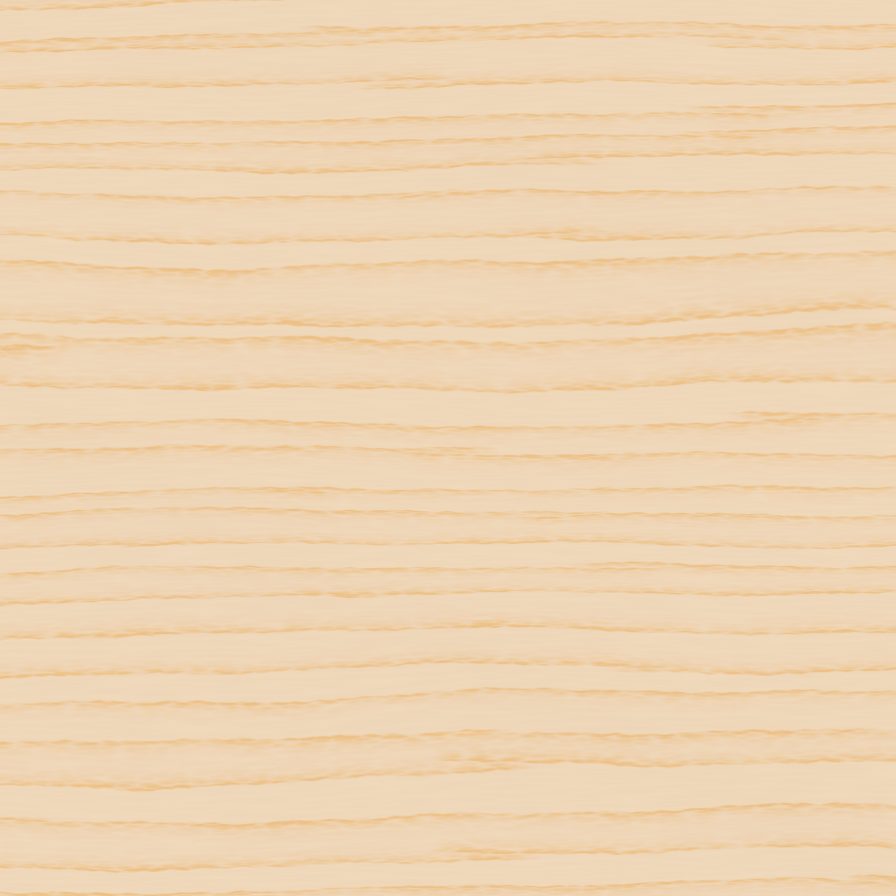
Give the GLSL for this texture, as a three.js fragment shader.

```glsl
varying vec2 vUv;

const vec3 PALE_WOOD = vec3(0.936, 0.842, 0.727);
const vec3 RING_ORANGE = vec3(0.930, 0.758, 0.530);

const float RING_COUNT = 27.0;
const float RING_JITTER = 0.45;      // share of the ring spacing
const float WANDER = 0.0036;         // drift of each ring
const float FAULT_STEP = 0.010;      // height of the jump where a ring breaks
const float FAULT_OVERLAP = 0.07;
const float CORE_WIDTH = 0.0029;
const float HALO_WIDTH = 0.0078;
const float EDGE_SOFTNESS = 0.0022;
const float ROUGHNESS = 0.0026;
const vec2 FIBRE_SCALE = vec2(52.0, 290.0);
const vec2 STREAK_SCALE = vec2(14.0, 230.0);
const float STREAK_CONTRAST = 0.015;
const float CLOUD_CONTRAST = 0.002;

float hash(vec2 p) {
  vec3 q = fract(vec3(p.xyx) * 0.1031);
  q += dot(q, q.yzx + 33.33);
  return fract((q.x + q.y) * q.z);
}

// Distance to the nearest scattered point
float cellular(vec2 p) {
  vec2 cell = floor(p);
  vec2 local = fract(p);
  float nearest = 2.0;
  for (int j = -1; j <= 1; j++) {
    for (int i = -1; i <= 1; i++) {
      vec2 offset = vec2(float(i), float(j));
      vec2 id = cell + offset;
      vec2 point = offset + vec2(hash(id), hash(id + 71.7));
      nearest = min(nearest, length(point - local));
    }
  }
  return nearest;
}

// Layered sines along the grain, roughly -1 to 1
float wave(float x, float seed) {
  float phase = seed * 40.0;
  return 0.50 * sin(x * 7.0 + phase)
       + 0.30 * sin(x * 17.0 + phase * 1.7)
       + 0.20 * sin(x * 39.0 + phase * 2.3);
}

// Uneven spacing and slow bending shared by neighbouring rings
float bentHeight(vec2 p) {
  return p.y + 0.014 * sin(p.y * 13.0 + 1.0)
       + 0.004 * sin(p.x * 5.0 + p.y * 8.0)
       + 0.002 * sin(p.x * 13.0 - p.y * 11.0)
       - 0.010 * p.x;
}

// One ring: crisp on one side, fading into fibres on the other
float ringProfile(float d, float width, float fibre) {
  float crisp = smoothstep(-EDGE_SOFTNESS, 0.0006, d);
  float depth = max(d, 0.0);
  float core = exp(-depth / (CORE_WIDTH * width));
  float halo = exp(-depth / (HALO_WIDTH * width));
  return crisp * (0.62 * core * (0.65 + 0.5 * fibre) + 0.80 * halo * fibre);
}

float growthRings(vec2 p, float fibre) {
  float rough = cellular(p * vec2(48.0, 60.0)) - 0.5;
  float y = bentHeight(p) + ROUGHNESS * rough;
  float row = floor(y * RING_COUNT);
  float tone = 0.0;
  for (int i = -1; i <= 1; i++) {
    float id = row + float(i) + 50.0;
    float seed = hash(vec2(id, 3.1));
    float jitter = (hash(vec2(id, 9.4)) - 0.5) * RING_JITTER;
    float centre = (id - 49.5 + jitter) / RING_COUNT;
    float faultX = hash(vec2(id, 17.2)) * 1.4 - 0.2;
    float side = hash(vec2(id, 23.8)) < 0.6 ? -1.0 : 1.0;
    float width = mix(0.75, 1.2, hash(vec2(id, 31.5)));

    // Two overlapping lengths meet at the fault
    for (int k = 0; k < 2; k++) {
      float along = (float(k) * 2.0 - 1.0) * (p.x - faultX);
      float present = smoothstep(-FAULT_OVERLAP, -0.2 * FAULT_OVERLAP, along);
      float jump = (float(k) - 0.5) * FAULT_STEP * (seed * 2.0 - 1.0);
      float partSeed = seed + 0.03 * float(k);
      float d = (y - centre - jump - WANDER * wave(p.x, partSeed)) * side;
      float strength = 0.82 + 0.28 * wave(p.x * 1.8, partSeed + 0.37);
      tone = max(tone, present * strength * ringProfile(d, width, fibre));
    }
  }
  return min(tone, 1.0);
}

void main() {
  vec2 grain = vec2(vUv.x, bentHeight(vUv));
  float fibre = 1.0 - smoothstep(0.1, 0.9, cellular(grain * FIBRE_SCALE));
  float streak = cellular(grain * STREAK_SCALE + 13.0) - 0.45;
  float cloud = wave(vUv.x * 0.6 + vUv.y * 0.8, vUv.y * 0.12);

  vec3 color = mix(PALE_WOOD, RING_ORANGE, growthRings(vUv, fibre));
  color += STREAK_CONTRAST * streak * vec3(0.6, 0.9, 1.2);
  color += CLOUD_CONTRAST * cloud;
  gl_FragColor = vec4(color, 1.0);
}
```
